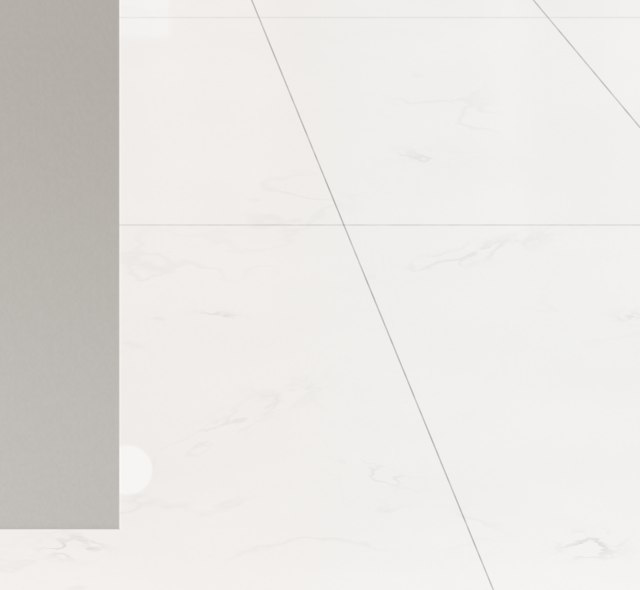
This texture is drawn by a Shadertoy shader. Its source:

```glsl
float hash(vec2 p) {
    return fract(sin(dot(p, vec2(127.1, 311.7))) * 43758.5453);
}

float noise(vec2 p) {
    vec2 i = floor(p), f = fract(p);
    f = f * f * (3.0 - 2.0 * f);
    return mix(mix(hash(i), hash(i + vec2(1.0, 0.0)), f.x),
               mix(hash(i + vec2(0.0, 1.0)), hash(i + vec2(1.0, 1.0)), f.x), f.y);
}

float fbm(vec2 p) {
    float sum = 0.0, amp = 0.5;
    for (int i = 0; i < 4; i++) {
        sum += amp * noise(p);
        p = mat2(1.6, 1.2, -1.2, 1.6) * p + 7.3;
        amp *= 0.5;
    }
    return sum;
}

float segmentDistance(vec2 p, vec2 a, vec2 b) {
    vec2 d = b - a;
    return length(p - a - d * clamp(dot(p - a, d) / dot(d, d), 0.0, 1.0));
}

float lineMask(float dist, float halfWidth, float aa) {
    return 1.0 - smoothstep(halfWidth - aa * 0.5, halfWidth + aa, abs(dist));
}

// Thin ridges of warped noise, kept inside a soft elliptical patch
float veinPatch(vec2 p, vec2 center, vec2 radius, float tilt) {
    vec2 q = p - center;
    q.y -= tilt * q.x;
    float falloff = exp(-dot(q / radius, q / radius));
    float ridge = abs(fbm(q * vec2(20.0, 48.0) + center * 31.0) - 0.48);
    return falloff * (1.0 - smoothstep(0.0, 0.09, ridge));
}

vec3 floorColor(vec2 p, float aspect) {
    vec3 warm = vec3(0.941, 0.929, 0.917);
    vec3 cool = vec3(0.943, 0.941, 0.934);
    vec3 col = mix(warm, cool, smoothstep(0.25, 0.9, p.x / aspect));
    col += 0.012 * (1.0 - smoothstep(0.0, 0.2, p.y));

    // Vertical window reflections, strongest near the top
    float bands = noise(vec2(p.x * 14.0, 2.0)) - 0.5;
    col += 0.010 * bands * smoothstep(0.3, 1.0, p.y);
    float shine = (1.0 - smoothstep(0.280, 0.297, p.x)) * smoothstep(0.925, 0.945, p.y);
    col += vec3(0.012, 0.018, 0.026) * shine;

    // Faint marble clouds and scattered veins
    float cloud = fbm(p * vec2(5.0, 14.0) + 3.0);
    col += 0.014 * (cloud - 0.47);
    float ridge = abs(fbm(p * vec2(7.0, 20.0) + vec2(11.0, 4.0)) - 0.5);
    float patches = smoothstep(0.5, 0.75, noise(p * vec2(4.0, 9.0) + 20.0));
    col -= 0.018 * patches * (1.0 - smoothstep(0.0, 0.05, ridge));
    return col;
}

float marbleVeins(vec2 p) {
    float v = 0.9 * veinPatch(p, vec2(0.373, 0.463), vec2(0.035, 0.009), -0.1);
    v += 0.9 * veinPatch(p, vec2(0.495, 0.347), vec2(0.020, 0.007), 0.3);
    v += 0.5 * veinPatch(p, vec2(0.390, 0.280), vec2(0.120, 0.022), 0.5);
    v += 0.6 * veinPatch(p, vec2(0.800, 0.570), vec2(0.130, 0.016), 0.25);
    v += 0.6 * veinPatch(p, vec2(0.720, 0.732), vec2(0.050, 0.014), -0.1);
    v += 0.6 * veinPatch(p, vec2(0.640, 0.195), vec2(0.060, 0.018), -0.2);
    v += 0.6 * veinPatch(p, vec2(1.070, 0.463), vec2(0.030, 0.010), 0.0);
    v += 1.3 * veinPatch(p, vec2(0.125, 0.072), vec2(0.045, 0.017), 0.0);
    v += 1.3 * veinPatch(p, vec2(1.002, 0.075), vec2(0.045, 0.020), 0.0);
    return v;
}

void mainImage(out vec4 fragColor, in vec2 fragCoord) {
    vec2 p = fragCoord / iResolution.y;
    float aspect = iResolution.x / iResolution.y;
    float aa = 1.0 / iResolution.y;

    vec3 col = floorColor(p, aspect);
    col -= vec3(0.060, 0.063, 0.064) * marbleVeins(p);

    // Tile joints: two receding diagonals and two cross lines
    float wear = 0.75 + 0.5 * noise(p * 90.0);
    float mainJoint = segmentDistance(p, vec2(0.4266, 1.0), vec2(0.8362, 0.0));
    float farJoint = segmentDistance(p, vec2(0.904, 1.0), vec2(1.0847, 0.784));
    col -= 0.19 * wear * lineMask(mainJoint, 0.0008, aa);
    col -= 0.17 * wear * lineMask(farJoint, 0.0008, aa);
    col -= 0.065 * wear * lineMask(p.y - 0.6186, 0.0011, aa);
    col -= 0.040 * wear * lineMask(p.y - 0.9703, 0.0009, aa);

    // Round light spot beside the panel
    float spot = 1.0 - smoothstep(-0.003, 0.003, length(p - vec2(0.216, 0.2034)) - 0.042);
    col = mix(col, vec3(0.970, 0.967, 0.962), 0.85 * spot);

    // Grey panel with a pale side edge and dark foot
    vec2 corner = vec2(0.2020, 0.1031);
    vec2 inset = vec2(corner.x - p.x, p.y - corner.y);
    float edge = min(inset.x, inset.y);
    float panel = smoothstep(-aa, aa, edge);
    vec3 panelCol = mix(vec3(0.757, 0.741, 0.722), vec3(0.706, 0.690, 0.663),
                        smoothstep(0.1, 0.95, p.y));
    panelCol += 0.012 * (noise(p * vec2(260.0, 180.0)) - 0.5);
    panelCol += 0.010 * (0.5 - p.x / corner.x);
    panelCol -= 0.035 * exp(-abs(inset.y) / 0.003);
    float rim = lineMask(inset.x + 0.002, 0.001, aa) * step(corner.y, p.y);
    col = mix(col + 0.015 * rim, panelCol, panel);

    // Fine grain
    col += 0.005 * (noise(p * 330.0) - 0.5);
    fragColor = vec4(clamp(col, 0.0, 1.0), 1.0);
}
```
